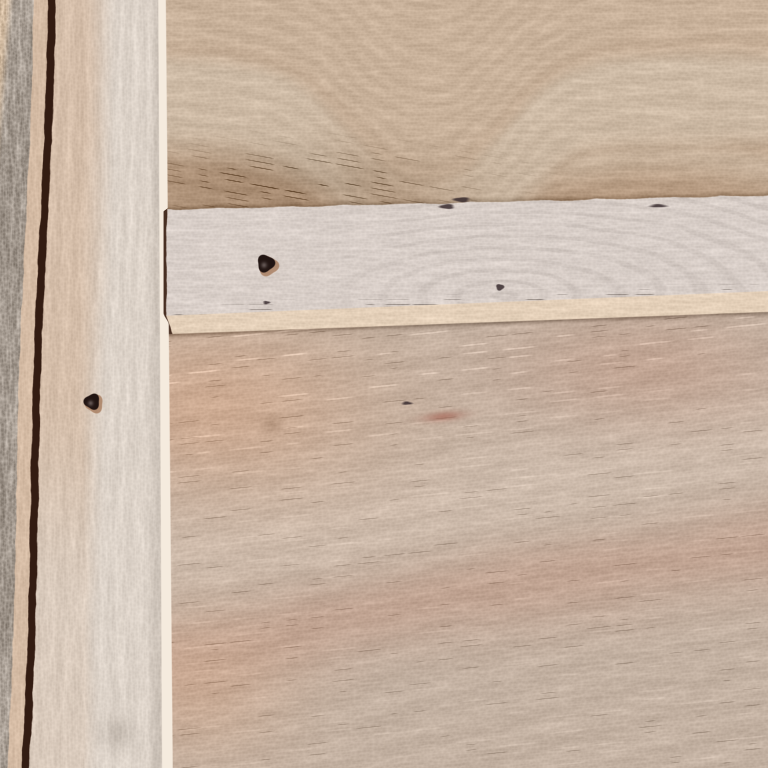
Write a Shadertoy shader that draws this texture.

```glsl
// Weathered timber: an upright plank and a crossbar nailed over plywood.
// Slanted edges split the surfaces; layered sines bend the growth bands,
// stretched cellular noise gives fibre, hashed dashes give splinters.

float hash(vec2 c) { return fract(sin(dot(c, vec2(127.1, 311.7))) * 43758.5); }

float cellular(vec2 p) {
  vec2 id = floor(p), f = fract(p);
  float nearest = 2.;
  for (int k = 0; k < 9; k++) {
    vec2 o = vec2(k % 3 - 1, k / 3 - 1);
    vec2 d = o + vec2(hash(id + o), hash(id + o + 57.)) - f;
    nearest = min(nearest, dot(d, d));
  }
  return sqrt(nearest);
}

float waves(vec2 p) {
  float sum = 0., amp = .5;
  for (int i = 0; i < 5; i++) {
    sum += amp * sin(p.x + 1.3 * sin(p.y * .9 + float(i)));
    p = mat2(.8, .6, -.6, .8) * p * 1.9 + 1.7;
    amp *= .55;
  }
  return sum;
}

// Fibre along x
float fibre(vec2 p) {
  return .05 * (cellular(p * vec2(14, 130)) + cellular(p * vec2(45, 290)) + cellular(p * 210.)) - .07;
}

float band(float v, float c, float w) { v = (v - c) / w; return exp(-v * v); }
float blob(vec2 p, vec2 c, vec2 r) { return band(p.x, c.x, r.x) * band(p.y, c.y, r.y); }
float above(float v, float edge, float aa) { return smoothstep(edge - aa, edge + aa, v); }

// Ragged ellipse
float spot(vec2 p, vec2 c, vec2 r, float aa) {
  vec2 d = (p - c) / r;
  float rim = 1. + .13 * sin(3. * atan(d.y, d.x + 1e-5) + c.x * 40.);
  return above((rim - length(d)) * min(r.x, r.y), 0., aa);
}

// One random splinter per grid cell, present with the given chance
float dashes(vec2 p, vec2 grid, float chance) {
  vec2 g = p * grid, id = floor(g), f = abs(fract(g) - .5);
  float reach = .12 + .33 * hash(id);
  return above(.1, f.y, .06) * above(reach, f.x, .1) * step(hash(id + 9.), chance);
}

vec3 nail(vec3 col, vec2 p, vec2 c, float r, float aa) {
  col = mix(col, vec3(.65, .48, .36), .8 * spot(p, c + vec2(.3, -.3) * r, vec2(1.15 * r), aa));
  float shine = .25 * blob(p, c - .2 * r, vec2(.35 * r));
  return mix(col, vec3(.13, .08, .07) + shine, spot(p, c, vec2(r), aa));
}

vec3 upperPly(vec2 p) {
  float d = p.y - .93 + .17 * band(p.x, .56, .14) + .012 * waves(p * vec2(9, 14));
  vec3 col = mix(vec3(.72, .61, .51), vec3(.79, .7, .61), above(d, -.02, .07));
  float pale = above(d, -.12, .035) * above(0., d, .016) * (1. - .75 * band(p.x, .53, .08));
  float arch = p.y - .8 + .9 * (p.x - .86) * (p.x - .86);
  pale = max(pale, .7 * band(arch, 0., .03) * above(p.x, .7, .06));
  col = mix(col, vec3(.82, .75, .67), .85 * pale) + .014 * sin(d * 240. + 2. * waves(p * vec2(6, 20)));
  float rough = blob(p, vec2(.4, .765), vec2(.2, .04));
  return col - rough * (.07 + .26 * dashes(p + .18 * p.yx, vec2(26, 130), .5)) + fibre(p);
}

vec3 lowerPly(vec2 p) {
  float v = p.y - .17 * p.x + .018 * waves(p * vec2(5, 9));
  vec3 warm = vec3(.81, .67, .57), pink = vec3(.76, .64, .57);
  vec3 col = mix(vec3(.77, .7, .64), vec3(.81, .74, .68), band(v, .25, .07));
  col = mix(col, pink, .85 * band(v, .11, .055));
  col = mix(col, warm, .9 * blob(p, vec2(.27, .47), vec2(.22, .12)));
  col = mix(col, pink, .8 * blob(p, vec2(.84, .52), vec2(.19, .075)));
  col = mix(col, warm, .6 * blob(p, vec2(.25, .1), vec2(.13, .1)));
  vec2 g = p - vec2(0, .1 * p.x);
  col += .012 * sin(v * 150. + 3. * waves(p * vec2(3, 12))) + fibre(g);
  col += .1 * dashes(g, vec2(17, 95), .25) * (.35 + .65 * above(v, .38, .08));
  col -= .1 * dashes(g + .37, vec2(30, 140), .14);
  col = mix(col, vec3(.65, .4, .34), .65 * blob(g, vec2(.577, .4), vec2(.025, .006)));
  return col - .1 * blob(p, vec2(.355, .447), vec2(.014, .009));
}

vec3 crossbar(vec2 p, float faceLow, float aa) {
  float rings = sin(length(p * vec2(1, 3.2) - vec2(.66, 1.97)) * 130. + 2.5 * waves(p * 11.));
  vec3 face = vec3(.855, .815, .79) - .035 * above(rings, .65, .3) * above(p.x, .46, .12);
  face -= .22 * band(p.y, faceLow, .01) * dashes(p, vec2(28, 150), .45);
  return mix(vec3(.9, .82, .73), face, above(p.y, faceLow, aa)) + fibre(p);
}

vec3 upright(vec2 p, float left) {
  float u = (p.x - left) / (.21 - left), bend = waves(p.yx * vec2(5, 18));
  float pale = max(above(u + .05 * bend, .42, .16), .6 * above(.36, p.y, .15));
  vec3 col = mix(vec3(.84, .75, .67), vec3(.87, .83, .79), pale) - .07 * band(u, .98, .05);
  col -= .09 * blob(p, vec2(.153, .045), vec2(.02));
  return col + .012 * sin(u * 45. + 3. * bend) + fibre(p.yx);
}

void mainImage(out vec4 fragColor, in vec2 fragCoord) {
  vec2 p = fragCoord / iResolution.xy;
  float aa = .9 / iResolution.y, ragged = .0012 * waves(p * 75.);

  // Plywood, crossbar and its shadow
  float rise = p.x - .22, top = .727 + .024 * rise + ragged, low = .565 + .037 * rise;
  vec3 col = p.y > .66 ? upperPly(p) : lowerPly(p);
  col -= .2 * band(p.y, low, .004) + .15 * band(p.y, top, .004);
  float bar = above(p.y, low, aa) * above(top, p.y, aa);
  float barLeft = .217 + .35 * max(0., .589 - p.y) + ragged;
  vec3 wood = mix(vec3(.28, .18, .13), crossbar(p, .589 + .041 * rise, aa), above(p.x, barLeft, aa));
  col = mix(col, wood, bar);

  // Upright plank with its bright cut edge
  float gap = .033 + .034 * p.y + .002 * sin(p.y * 9.) + ragged;
  float behind = above(p.y, .585, .008) * above(.727, p.y, .003);
  col = mix(vec3(.96, .92, .87), col, above(p.x, mix(.225 - .009 * p.y, .213, behind), aa));
  col = mix(upright(p, gap), col, above(p.x, .211 - .005 * p.y, aa));

  // Dark gap, pale strip and grey wood
  float grain = fibre(p.yx);
  col = mix(vec3(.2, .11, .07), col, above(p.x, gap + .005, aa));
  col = mix(vec3(.84, .74, .65) + grain, col, above(p.x, gap - .005, aa));
  vec3 grey = mix(vec3(.65, .61, .57), vec3(.8, .71, .61), above(p.y - p.x * 12., .84, .08));
  grey += 2.8 * grain + .05 * waves(p.yx * vec2(14, 90));
  col = mix(grey, col, above(p.x, gap - .024, aa));

  // Nails, then dark pits as centre and radii
  col = nail(col, p, vec2(.346, .657), .011, aa);
  col = nail(col, p, vec2(.12, .477), .01, aa);
  vec4 pits[6] = vec4[6](vec4(.582, .731, .009, .003), vec4(.601, .74, .01, .003), vec4(.651, .626, .005, .004),
    vec4(.347, .606, .004, .002), vec4(.857, .732, .01, .002), vec4(.53, .475, .006, .002));
  for (int i = 0; i < 6; i++)
    col = mix(col, vec3(.22, .17, .18), .85 * spot(p, pits[i].xy, pits[i].zw, aa));
  fragColor = vec4(clamp(col, 0., 1.), 1);
}
```
